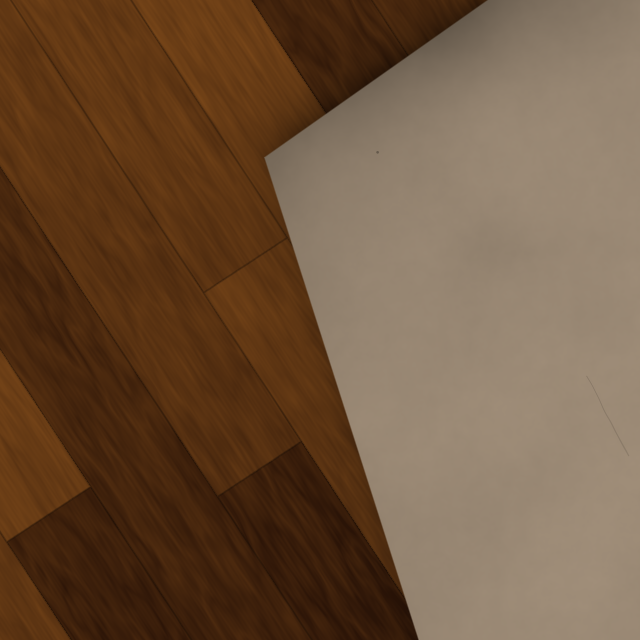
Write a WebGL 2 fragment shader that draws this texture.

```glsl
#version 300 es
precision highp float;
// A pale concrete slab lying across diagonal brown wooden floor planks.

#define PLANK_WIDTH 0.157
#define PLANK_OFFSET 0.457
#define SEAM_WIDTH 0.0011
#define RING_CONTRAST 0.20
#define FIBRE_CONTRAST 0.22
#define SHADE_REACH 0.11
#define MOTTLE 0.05
#define WOOD_DARK vec3(0.225, 0.115, 0.040)
#define WOOD_LIGHT vec3(0.445, 0.258, 0.090)
#define CONCRETE vec3(0.612, 0.542, 0.462)

uniform vec2 u_resolution;
out vec4 fragColor;

// Per strip: tone before the end joint, tone after it, joint position.
const float TONE_NEAR[8] = float[8](0.80, 0.92, 0.30, 0.60, 0.66, 0.82, 0.14, 0.38);
const float TONE_FAR[8] = float[8](0.80, 0.20, 0.30, 0.20, 0.80, 0.82, 0.14, 0.38);
const float JOINT[8] = float[8](9.0, 0.713, 9.0, 0.835, 0.557, 9.0, 9.0, 9.0);

vec2 hashGradient(vec2 cell) {
    vec3 h = fract(cell.xyx * vec3(0.1031, 0.1030, 0.0973));
    h += dot(h, h.yzx + 33.33);
    return fract((h.xx + h.yz) * h.zy) * 2.0 - 1.0;
}

float gradientNoise(vec2 p) {
    vec2 i = floor(p), f = p - i;
    vec2 w = f * f * f * (f * (f * 6.0 - 15.0) + 10.0);
    vec2 e = vec2(0.0, 1.0);
    float a = dot(hashGradient(i), f);
    float b = dot(hashGradient(i + e.yx), f - e.yx);
    float c = dot(hashGradient(i + e.xy), f - e.xy);
    float d = dot(hashGradient(i + e.yy), f - e.yy);
    return mix(mix(a, b, w.x), mix(c, d, w.x), w.y);
}

float fbm(vec2 p) {
    float sum = 0.0, gain = 0.6;
    for (int i = 0; i < 4; i++) {
        sum += gain * gradientNoise(p);
        p = p * 2.03 + 17.3;
        gain *= 0.5;
    }
    return sum;
}

float segmentDistance(vec2 p, vec2 a, vec2 b) {
    vec2 v = b - a;
    return length(p - a - v * clamp(dot(p - a, v) / dot(v, v), 0.0, 1.0));
}

vec3 woodFloor(vec2 uv, float pixel) {
    // Plank frame: x runs along the boards, y across them
    vec2 pos = uv - vec2(0.0, 1.0);
    float along = dot(pos, vec2(0.55, -0.835));
    float across = dot(pos, vec2(0.835, 0.55));
    float strip = (across + PLANK_OFFSET) / PLANK_WIDTH;
    int id = clamp(int(floor(strip)) + 1, 0, 7);
    float pastJoint = smoothstep(-pixel, pixel, along - JOINT[id]);
    float tone = mix(TONE_NEAR[id], TONE_FAR[id], pastJoint);
    float darkness = 1.0 - tone;
    tone -= 0.35 * (along - 0.4);

    // Growth rings and fine pores stretched along the board
    vec2 seed = vec2(float(id) * 7.31 + step(JOINT[id], along) * 3.7, float(id) * 4.17);
    float figure = fbm(vec2(along * 3.0, across * 13.0) + seed);
    float rings = sin(figure * 24.0 + across * 70.0);
    float fibre = gradientNoise(vec2(along * 16.0, across * 230.0) + seed);
    float streak = gradientNoise(vec2(along * 4.0, across * 70.0) + seed);
    tone += figure * 0.24 + streak * 0.20;
    tone += RING_CONTRAST * (0.25 + 0.5 * darkness) * rings * abs(rings);
    tone += FIBRE_CONTRAST * fibre;
    vec3 color = mix(WOOD_DARK, WOOD_LIGHT, clamp(tone, -0.25, 1.15));

    // Seams between boards and at board ends
    float side = abs(strip - floor(strip + 0.5)) * PLANK_WIDTH;
    float seam = min(side, abs(along - JOINT[id]));
    color *= 1.0 - 0.28 * (1.0 - smoothstep(0.0, SEAM_WIDTH + pixel, seam));
    return color;
}

vec3 concreteSlab(vec2 uv, float topDistance, float leftDistance) {
    float cloud = fbm(uv * 4.5 + 3.1);
    float grain = gradientNoise(uv * 130.0) * 0.5 + gradientNoise(uv * 47.0);
    float light = 1.0 + MOTTLE * (1.6 * cloud + 0.3 * grain);

    // Soft shade by the upper edge, deeper toward the top
    float depth = 0.20 + 0.13 * smoothstep(0.75, 1.0, uv.y);
    light -= depth * exp(-topDistance / SHADE_REACH);
    light -= 0.05 * exp(-leftDistance / 0.10);

    // Broad stains
    light -= 0.055 * exp(-dot(uv - vec2(0.77, 0.62), uv - vec2(0.77, 0.62)) / 0.005);
    light -= 0.07 * exp(-dot(uv - vec2(0.72, 0.94), uv - vec2(0.72, 0.94)) / 0.004);

    // Hairline crack and a small pit
    vec2 bent = uv + vec2(0.006 * gradientNoise(uv * 28.0), 0.0);
    float crack = segmentDistance(bent, vec2(0.918, 0.412), vec2(0.981, 0.288));
    light -= 0.11 * (1.0 - smoothstep(0.0, 0.0018, crack));
    light -= 0.25 * (1.0 - smoothstep(0.001, 0.003, length(uv - vec2(0.590, 0.762))));
    return CONCRETE * mix(vec3(1.0), vec3(light, light * 1.005 - 0.005, light * 1.02 - 0.02), 1.0);
}

void main() {
    vec2 uv = gl_FragCoord.xy / u_resolution;
    float pixel = 1.0 / min(u_resolution.x, u_resolution.y);
    vec2 fromCorner = uv - vec2(0.413, 0.754);
    float topDistance = dot(fromCorner, vec2(0.576, -0.817));
    float leftDistance = dot(fromCorner, vec2(0.9525, 0.3045));
    float slab = min(topDistance, leftDistance);

    // Contact shadow on the boards
    vec3 wood = woodFloor(uv, pixel);
    float upperSide = smoothstep(-0.03, 0.08, leftDistance);
    wood *= 1.0 - mix(0.14, 0.38, upperSide) * exp(min(slab, 0.0) / 0.035);

    vec3 concrete = concreteSlab(uv, max(topDistance, 0.0), max(leftDistance, 0.0));
    fragColor = vec4(mix(wood, concrete, smoothstep(-pixel, pixel, slab)), 1.0);
}
```
